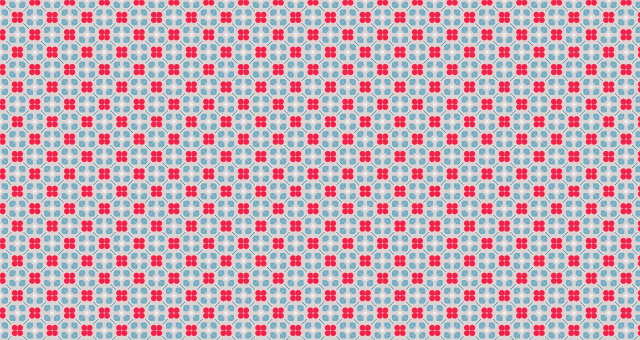
Give the GLSL for this pattern, as a Shadertoy shader.

```glsl
float pixelSize;

float coverage(float d) {
    return clamp(0.5 - d / pixelSize, 0.0, 1.0);
}

float segment(vec2 p, vec2 a, vec2 b) {
    vec2 ab = b - a;
    return length(p - a - ab * clamp(dot(p - a, ab) / dot(ab, ab), 0.0, 1.0));
}

float roundedBox(vec2 p, vec2 halfSize, float radius) {
    vec2 q = abs(p) - halfSize + radius;
    return length(max(q, 0.0)) + min(max(q.x, q.y), 0.0) - radius;
}

// Red blossom with four round petals and a pale heart
vec3 blossom(vec3 color, vec2 a) {
    vec3 pink = vec3(0.95, 0.78, 0.79);
    color = mix(color, pink, 0.65 * coverage(abs(max(a.x, a.y) - 0.42) - 0.025));

    float petals = min(length(a - vec2(0.155)) - 0.165,
                       roundedBox(a, vec2(0.16), 0.03));
    color = mix(color, pink, coverage(petals - 0.04));
    color = mix(color, vec3(0.95, 0.13, 0.29), coverage(petals));

    float seam = min(segment(a, vec2(0.0), vec2(0.25, 0.0)),
                     segment(a, vec2(0.0), vec2(0.0, 0.25)));
    color = mix(color, vec3(0.97, 0.45, 0.55), 0.55 * coverage(seam - 0.018));
    return mix(color, vec3(0.97, 0.72, 0.75), coverage(length(a) - 0.045));
}

// Four blue leaves around a pale diamond
vec3 leafCluster(vec3 color, vec2 a) {
    float cross = min(segment(a, vec2(0.0), vec2(0.38, 0.0)),
                      segment(a, vec2(0.0), vec2(0.0, 0.38)));
    color = mix(color, vec3(0.91, 0.79, 0.79), 0.75 * coverage(cross - 0.035));

    float leaf = roundedBox(a - vec2(0.28), vec2(0.18), 0.07);
    leaf = max(leaf, (a.x + a.y - 0.82) * 0.707);
    leaf = max(leaf, (0.33 - a.x - a.y) * 0.707);
    color = mix(color, vec3(0.46, 0.68, 0.77), coverage(leaf));

    float vein = segment(a, vec2(0.18), vec2(0.31));
    color = mix(color, vec3(0.70, 0.79, 0.83), 0.6 * coverage(vein - 0.02));
    return mix(color, vec3(0.94), coverage((a.x + a.y - 0.13) * 0.707));
}

void mainImage(out vec4 fragColor, in vec2 fragCoord) {
    // Square cells counted from the top left corner
    pixelSize = 19.55 / iResolution.y;
    vec2 p = vec2(fragCoord.x, iResolution.y - fragCoord.y) * pixelSize;
    vec2 cell = floor(p + 0.5);
    vec2 a = abs(p - cell);
    bool isBlossom = mod(cell.x + cell.y, 2.0) < 0.5;

    vec3 color = vec3(0.845, 0.84, 0.835);
    color = isBlossom ? blossom(color, a) : leafCluster(color, a);

    // Diagonal dashes link neighbouring blossoms through the cell corners
    vec2 along = isBlossom ? vec2(0.14) : vec2(0.14, -0.14);
    float dash = segment(a, vec2(0.5) - along, vec2(0.5) + along);
    color = mix(color, vec3(0.92, 0.89, 0.88), coverage(dash - 0.07));
    color = mix(color, vec3(0.32, 0.55, 0.60), coverage(dash - 0.022));

    fragColor = vec4(color, 1.0);
}
```
